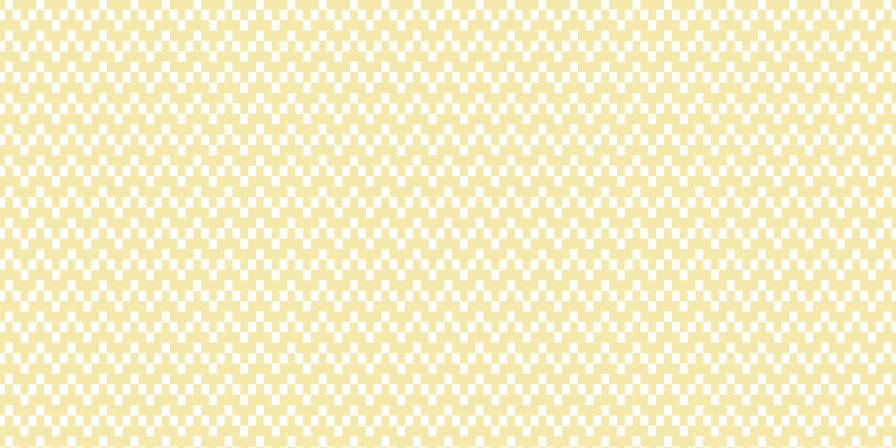
This pattern is drawn by a WebGL 2 fragment shader. Its source:

```glsl
#version 300 es
precision highp float;
// Rows of white stepped zigzags on pale yellow, like a woven check.
// Each repeat is 4 columns by 3 rows; a loop lays one white block per column,
// and every block edge is smoothed over the width of a pixel.

uniform vec2 u_resolution;
out vec4 fragColor;

// Coverage of a block in a wrapping unit tile.
float block(vec2 p, vec2 center, vec2 halfSize, vec2 pixel) {
    vec2 d = abs(fract(p - center + 0.5) - 0.5);
    vec2 cover = clamp((halfSize - d) / pixel + 0.5, 0.0, 1.0);
    return cover.x * cover.y;
}

void main() {
    // Canvas heights, measured down from the top left corner.
    vec2 uv = vec2(gl_FragCoord.x, u_resolution.y - gl_FragCoord.y) / u_resolution.y;

    // About 28.55 repeats across and 14.35 down on a 2:1 canvas.
    vec2 repeats = vec2(14.275, 14.355);
    vec2 p = uv * repeats + vec2(0.3425, 0.022);
    vec2 pixel = repeats / u_resolution.y;

    // The zigzag climbs to the top row at column 2, then falls again.
    vec2 grid = vec2(4.0, 3.0);
    float white = 0.0;
    for (int i = 0; i < 4; i++) {
        float column = float(i);
        float row = abs(column - 2.0);
        white += block(p, (vec2(column, row) + 0.5) / grid, 0.5 / grid, pixel);
    }

    vec3 paleYellow = vec3(0.962, 0.911, 0.670);
    vec3 warmWhite = vec3(1.0, 1.0, 0.995);
    fragColor = vec4(mix(paleYellow, warmWhite, min(white, 1.0)), 1.0);
}
```
